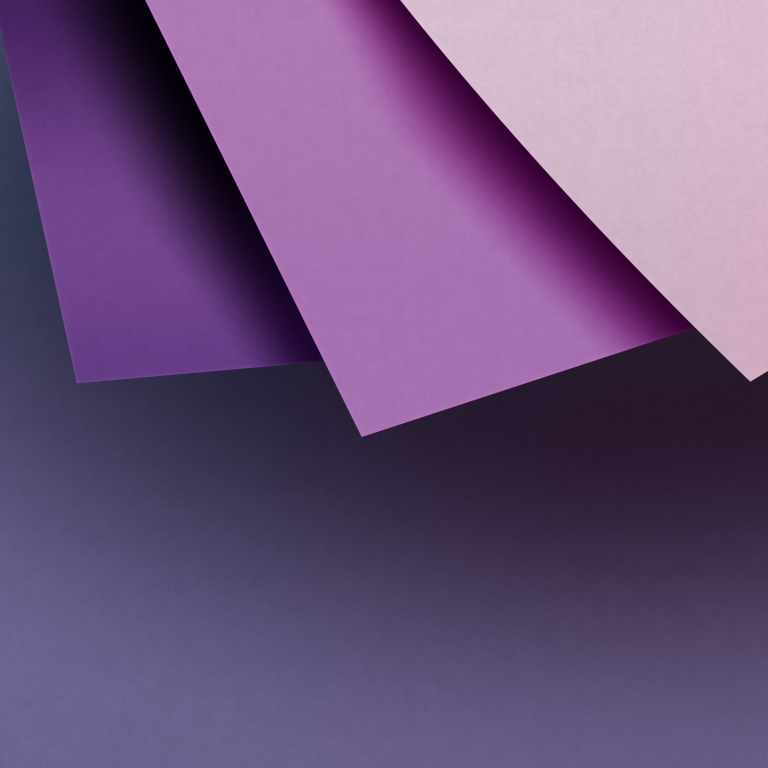
Reproduce this background procedurally as a WebGL 2 fragment shader.

```glsl
#version 300 es
precision highp float;
// Three fanned paper sheets, violet to pale pink, casting soft shadows on slate purple.
uniform vec2 u_resolution;
out vec4 outColor;

float hash(vec2 p) {
  return fract(sin(dot(p, vec2(127.1, 311.7))) * 43758.5453);
}

float valueNoise(vec2 p) {
  vec2 cell = floor(p), f = fract(p);
  f = f * f * (3.0 - 2.0 * f);
  return mix(mix(hash(cell), hash(cell + vec2(1, 0)), f.x),
             mix(hash(cell + vec2(0, 1)), hash(cell + vec2(1, 1)), f.x), f.y);
}

// Signed distance to the line a-b, positive on its left side
float lineSide(vec2 p, vec2 a, vec2 b) {
  vec2 dir = normalize(b - a);
  return dot(p - a, vec2(-dir.y, dir.x));
}

float coverage(float d) {
  return smoothstep(-0.8, 0.8, d * min(u_resolution.x, u_resolution.y));
}

// Thin lit rim just inside a cut paper edge
float rim(float d) {
  return exp(-abs(d) * 500.0);
}

void main() {
  vec2 p = gl_FragCoord.xy / u_resolution;

  // Sheet outlines: long left edge and short lower edge
  float violetSide = lineSide(p, vec2(0.0, 0.961), vec2(0.1, 0.501));
  float violetEnd = lineSide(p, vec2(0.1, 0.501), vec2(0.417, 0.529));
  float orchidSide = lineSide(p, vec2(0.189, 1.0), vec2(0.471, 0.431));
  float orchidEnd = lineSide(p, vec2(0.471, 0.431), vec2(0.901, 0.572));
  float t = clamp((1.0 - p.y) / 0.497, 0.0, 1.0);
  float pinkSide = lineSide(p, vec2(0.521, 1.0), vec2(0.977, 0.503)) + 0.044 * t * (1.0 - t);
  float pinkEnd = lineSide(p, vec2(0.977, 0.503), vec2(1.0, 0.517));
  float violetEdge = min(violetSide, violetEnd);
  float orchidEdge = min(orchidSide, orchidEnd);
  float pinkEdge = min(pinkSide, pinkEnd);

  // Backdrop with a broad elliptical shadow
  float r = length((p - vec2(0.8, 0.75)) / vec2(0.82, 0.49));
  vec3 shade = mix(vec3(0.13, 0.12, 0.21), vec3(0.155, 0.09, 0.175), smoothstep(0.1, 0.85, p.x));
  vec3 slate = mix(vec3(0.42, 0.39, 0.565), vec3(0.40, 0.355, 0.515), p.x);
  vec3 color = mix(shade, slate, smoothstep(0.58, 1.6, r));
  color += vec3(-0.02, 0.02, 0.01) * smoothstep(0.4, 0.8, p.y);

  // Violet sheet, shaded by the orchid sheet
  vec3 violet = mix(vec3(0.39, 0.235, 0.52), vec3(0.45, 0.27, 0.56), smoothstep(0.5, 0.68, p.y));
  violet = mix(violet, vec3(0.27, 0.13, 0.37), smoothstep(0.72, 1.02, p.y));
  vec3 violetDark = mix(vec3(0.12, 0.02, 0.19), vec3(0.02, 0.0, 0.04), smoothstep(0.52, 0.85, p.y));
  float violetReach = mix(0.105, 0.145, smoothstep(0.5, 0.75, p.y));
  violet = mix(violetDark, violet, smoothstep(0.005, violetReach, -orchidSide));
  violet += 0.06 * rim(violetEdge);
  color = mix(color, violet, coverage(violetEdge));

  // Orchid sheet, shaded by the pink sheet
  vec3 orchid = mix(vec3(0.65, 0.44, 0.69), vec3(0.68, 0.47, 0.71), smoothstep(0.55, 0.95, p.y));
  float orchidReach = mix(0.085, 0.13, smoothstep(1.02, 0.8, p.y));
  float lit = smoothstep(-0.005, orchidReach, -pinkSide);
  orchid = mix(vec3(0.20, 0.0, 0.19), orchid, lit);
  orchid += vec3(0.05, -0.03, 0.04) * lit * (1.0 - lit) * 4.0;
  orchid += 0.05 * rim(orchidEdge);
  color = mix(color, orchid, coverage(orchidEdge));

  // Pale pink sheet
  vec3 pink = mix(vec3(0.79, 0.68, 0.75), vec3(0.84, 0.74, 0.81), smoothstep(0.5, 1.0, p.y));
  pink += vec3(0.02, -0.01, 0.0) * smoothstep(0.8, 1.0, p.x);
  pink += 0.03 * rim(pinkEdge);
  color = mix(color, pink, coverage(pinkEdge));

  // Paper grain, fainter in the dark
  float grain = valueNoise(p * 210.0) + 0.6 * valueNoise(p * 60.0) - 0.8;
  color += grain * 0.022 * (0.2 + color);

  outColor = vec4(clamp(color, 0.0, 1.0), 1.0);
}
```
